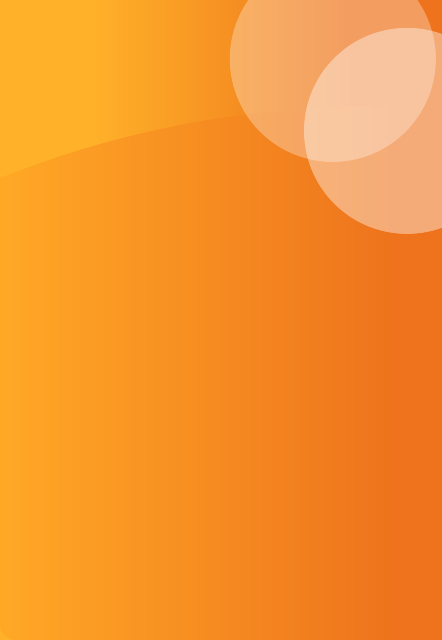
This background is drawn by a Shadertoy shader. Its source:

```glsl
const vec3 AMBER = vec3(1.0, 0.695, 0.16);
const vec3 GOLD = vec3(1.0, 0.66, 0.15);
const vec3 ORANGE = vec3(0.932, 0.45, 0.11);

// Antialiased coverage of a signed distance, negative inside
float fill(float dist) {
    float halfPixel = 0.5 / iResolution.y;
    return 1.0 - smoothstep(-halfPixel, halfPixel, dist);
}

float circle(vec2 p, vec2 center, float radius) {
    return length(p - center) - radius;
}

// Horizontal blend between two positions
vec3 ramp(vec3 left, vec3 right, float x, float start, float end) {
    return mix(left, right, clamp((x - start) / (end - start), 0.0, 1.0));
}

void mainImage(out vec4 fragColor, in vec2 fragCoord) {
    vec2 p = fragCoord / iResolution.y;

    // Bright upper backdrop
    vec3 color = ramp(AMBER, ORANGE, p.x, 0.143, 0.553);

    // Panel with an arched top and a rounded lower corner
    float arch = circle(p, vec2(0.575, -0.708), 1.541);
    float corner = length(max(0.025 - p, 0.0)) - 0.025;
    vec3 panel = ramp(GOLD, ORANGE, p.x, 0.0, 0.618);
    color = mix(color, panel, fill(max(arch, corner)));

    // Overlapping translucent discs
    float backDisc = fill(circle(p, vec2(0.520, 0.908), 0.161));
    float frontDisc = fill(circle(p, vec2(0.636, 0.7955), 0.161));
    color = mix(color, vec3(1.0), 0.3 * backDisc);
    color = mix(color, vec3(1.0), 0.4 * frontDisc);

    fragColor = vec4(color, 1.0);
}
```
